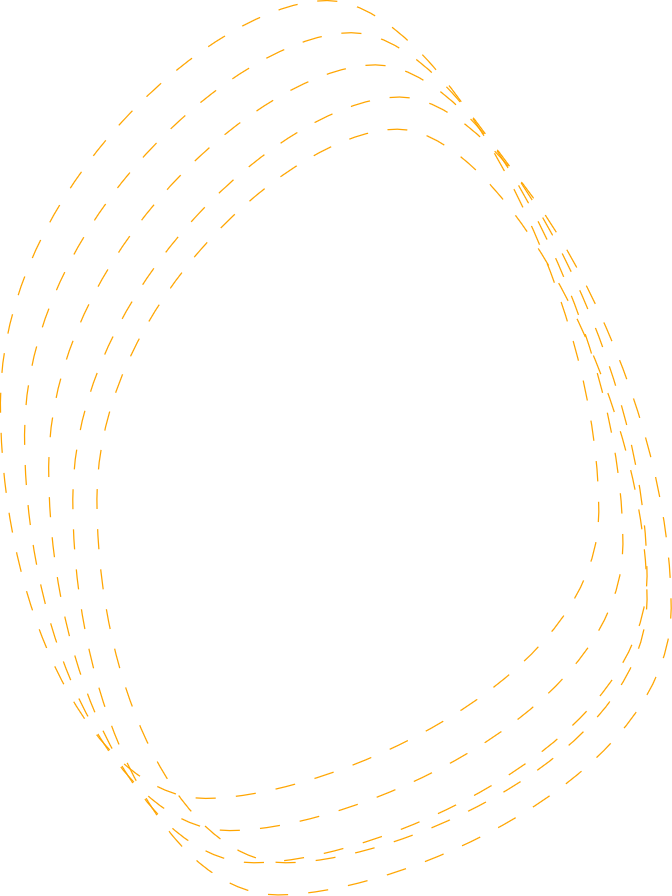
A Shadertoy shader for this background:

```glsl
// Five offset egg-shaped loops drawn in thin dashed orange lines on white.

#define LOOPS 5
#define STEPS 32
#define LOOP_SIZE 0.8905
#define LOOP_SHIFT 0.0359
#define LINE_WIDTH 0.0014
#define DASH_PERIOD 0.0451
#define DASH_SHARE 0.5
#define ASPECT 0.75
#define PAPER vec3(1.0)
#define INK vec3(1.0, 0.647, 0.0)

vec2 bezier(vec2 a, vec2 b, vec2 c, vec2 d, float t) {
    float s = 1.0 - t;
    return s * s * s * a + 3.0 * s * t * (s * b + t * c) + t * t * t * d;
}

// Share of a pixel covered by a line, at a given distance from its centre.
float lineCoverage(float dist, float width, float pixel) {
    vec2 sides = clamp(dist + vec2(-0.5, 0.5) * width, -0.5 * pixel, 0.5 * pixel);
    return (sides.y - sides.x) / pixel;
}

// Dashed arc: whole dash periods fit its length, with dashes centred on both ends.
float dashedArc(vec2 p, vec2 a, vec2 b, vec2 c, vec2 d, float pixel) {
    float nearest = 1e5, along = 0.0, total = 0.0;
    vec2 start = a;
    for (int i = 1; i <= STEPS; i++) {
        vec2 end = bezier(a, b, c, d, float(i) / float(STEPS));
        vec2 edge = end - start;
        float len = length(edge);
        float h = clamp(dot(p - start, edge) / (len * len), 0.0, 1.0);
        float dist = length(p - start - h * edge);
        if (dist < nearest) {
            nearest = dist;
            along = total + h * len;
        }
        total += len;
        start = end;
    }
    float period = total / max(1.0, round(total / DASH_PERIOD));
    float fromCentre = abs(fract(along / period + 0.5) - 0.5) * period;
    float dash = clamp(0.5 + (0.5 * DASH_SHARE * period - fromCentre) / pixel, 0.0, 1.0);
    return dash * lineCoverage(nearest, LINE_WIDTH, pixel);
}

// Closed loop through its four extremes, in a unit box with y down.
float dashedLoop(vec2 p, vec2 origin, vec2 size, float pixel) {
    vec2 left = origin + size * vec2(0.0, 0.504);
    vec2 top = origin + size * vec2(0.546, 0.0);
    vec2 right = origin + size * vec2(1.0, 0.641);
    vec2 bottom = origin + size * vec2(0.343, 1.0);
    vec2 x = vec2(size.x, 0.0), y = vec2(0.0, size.y);

    float ink = dashedArc(p, left, left - 0.267 * y, top - 0.186 * x, top, pixel);
    ink = max(ink, dashedArc(p, top, top + 0.186 * x, right - 0.283 * y, right, pixel));
    ink = max(ink, dashedArc(p, right, right + 0.214 * y, bottom + 0.198 * x, bottom, pixel));
    return max(ink, dashedArc(p, bottom, bottom - 0.184 * x, left + 0.267 * y, left, pixel));
}

void mainImage(out vec4 fragColor, in vec2 fragCoord) {
    // Canvas units: height 1, y down
    vec2 frame = vec2(ASPECT, 1.0);
    vec2 p = fragCoord / iResolution.xy;
    p = vec2(p.x, 1.0 - p.y) * frame;
    float pixel = 1.0 / iResolution.y;

    // Loops slide diagonally; the last one is smaller
    vec3 color = PAPER;
    for (int i = 0; i < LOOPS; i++) {
        float size = LOOP_SIZE - (i == LOOPS - 1 ? 2.0 * LOOP_SHIFT : 0.0);
        vec2 origin = (0.0006 + float(i) * LOOP_SHIFT) * frame;
        color = mix(color, INK, dashedLoop(p, origin, size * frame, pixel));
    }
    fragColor = vec4(color, 1.0);
}
```
